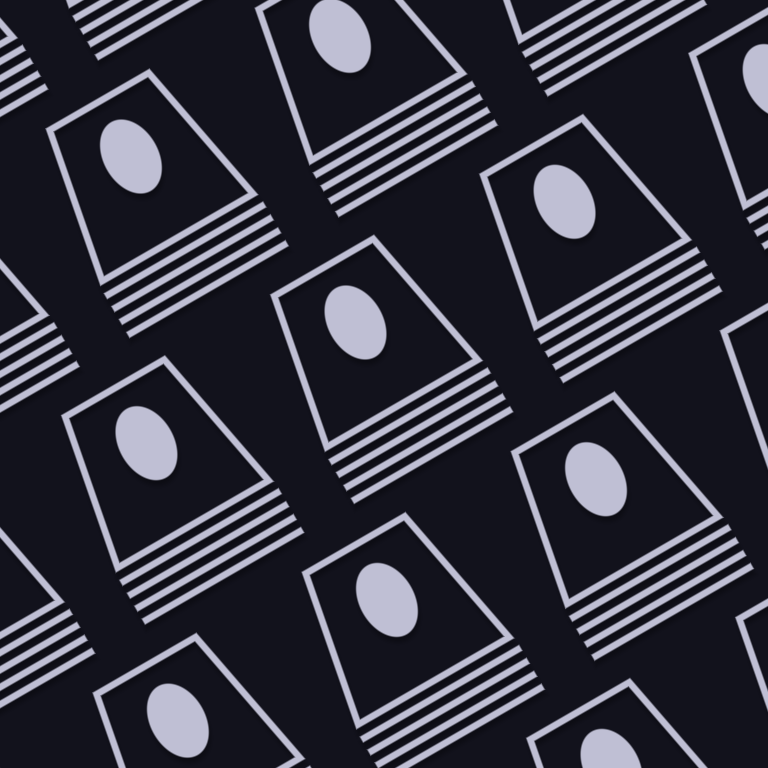
Write a three.js fragment shader that draws this pattern.

```glsl
// Tilted rows of outlined trapezoids, each holding an oval and standing on four bars.
// The plane is rotated and folded into staggered cells; each motif is a union of
// distance functions, drawn once as a soft dark shadow and once as pale ink.

varying vec2 vUv;

const vec3 GROUND = vec3(0.07, 0.07, 0.11);
const vec3 INK = vec3(0.75, 0.75, 0.83);
const vec3 SHADOW = vec3(0.047, 0.047, 0.075);

const vec2 ORIGIN = vec2(0.4629, 0.5801); // oval centre of one motif, on the canvas
const float TILT = 0.5236;                // radians, counter-clockwise
const float ROWS = 3.0;                   // row heights per canvas side
const float CELL_WIDTH = 0.943;           // in row heights, as are all sizes below
const float STAGGER = 0.4355;             // leftward shift of every other row
const float CELL_MIDDLE = -0.175;         // cell centre relative to the oval
const float STROKE = 0.026;
const float EDGE = 0.0044;                // half width of edge smoothing
const vec2 SHADOW_OFFSET = vec2(0.002, -0.007); // on the canvas

// Canvas point to tilted coordinates measured in row heights
vec2 tilt(vec2 p, float angle) {
  float c = cos(angle), s = sin(angle);
  return mat2(c, -s, s, c) * (p - ORIGIN) * ROWS;
}

// Folds the plane into one cell of the staggered grid
vec2 foldCell(vec2 p) {
  float row = floor(p.y - CELL_MIDDLE + 0.5);
  float x = p.x + STAGGER * mod(row, 2.0);
  return vec2(mod(x + 0.5 * CELL_WIDTH, CELL_WIDTH) - 0.5 * CELL_WIDTH, p.y - row);
}

float boxDistance(vec2 p, vec2 halfSize) {
  vec2 d = abs(p) - halfSize;
  return max(d.x, d.y);
}

float ovalDistance(vec2 p, vec2 radii) {
  float k = length(p / radii);
  float slope = length(p / (radii * radii));
  return k * (k - 1.0) / max(slope, 0.001);
}

// Symmetric trapezoid with mitred corners
float trapezoidDistance(vec2 p, float bottom, float top, float bottomHalf, float topHalf) {
  float slope = (topHalf - bottomHalf) / (top - bottom);
  float side = (abs(p.x) - bottomHalf - slope * (p.y - bottom)) / sqrt(1.0 + slope * slope);
  return max(side, max(bottom - p.y, p.y - top));
}

// Line lying just inside the boundary of a shape
float insideStroke(float d, float width) {
  return max(d, -d - width);
}

float motifDistance(vec2 p) {
  float frame = trapezoidDistance(p, -0.378, 0.261, 0.356, 0.234);
  float d = min(insideStroke(frame, STROKE), ovalDistance(p, vec2(0.107, 0.155)));
  for (int i = 0; i < 4; i++) {
    vec2 barCentre = vec2(0.0, -0.423 - 0.0583 * float(i));
    d = min(d, boxDistance(p - barCentre, vec2(0.359, 0.5 * STROKE)));
  }
  return d;
}

float coverage(vec2 canvasPoint, float softness) {
  float d = motifDistance(foldCell(tilt(canvasPoint, TILT)));
  return 1.0 - smoothstep(-softness, softness, d);
}

void main() {
  float shade = coverage(vUv - SHADOW_OFFSET, 0.018);
  vec3 colour = mix(GROUND, SHADOW, shade);
  colour = mix(colour, INK, coverage(vUv, EDGE));
  gl_FragColor = vec4(colour, 1.0);
}
```
